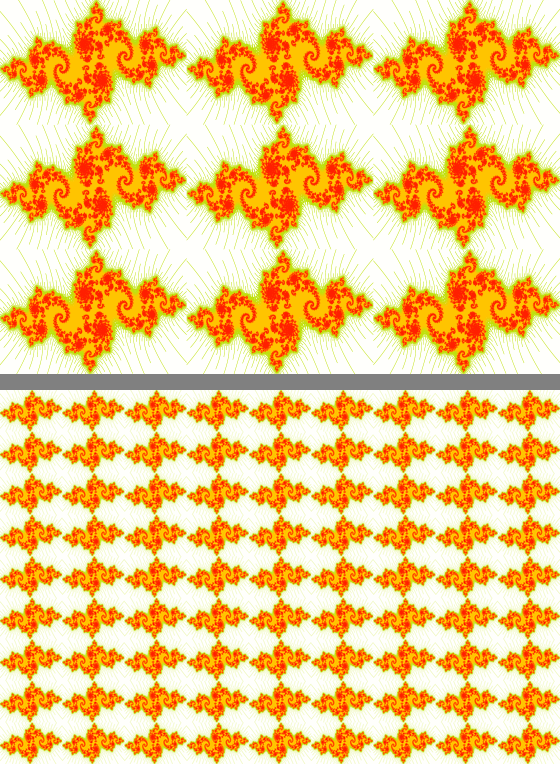
Top: one tile. Bottom: repeated 3 by 3.
Write a Shadertoy shader that draws this pattern.

```glsl
const vec2 REPEATS = vec2(3.0, 3.0);
const vec2 HALF_SPAN = vec2(1.545, 0.872);    // plane covered by one cell
const vec2 JULIA_C = vec2(-0.81, -0.1795);
const float ESCAPE_RADIUS = 100.0;
const int MAX_STEPS = 160;
const int SAMPLES = 3;

const vec3 PAPER = vec3(1.0, 1.0, 0.99);
const vec3 LIME = vec3(0.75, 0.88, 0.05);
const vec3 GOLD = vec3(1.0, 0.77, 0.0);
const vec3 ORANGE = vec3(1.0, 0.50, 0.0);
const vec3 RED = vec3(1.0, 0.12, 0.0);

vec2 complexSquare(vec2 z) {
    return vec2(z.x * z.x - z.y * z.y, 2.0 * z.x * z.y);
}

// Returns smooth escape time, distance to the set, distance to a hair
vec3 juliaField(vec2 z, vec2 c, float radius) {
    float slope = 1.0;
    float steps = 0.0;
    for (int i = 0; i < MAX_STEPS; i++) {
        if (dot(z, z) > radius * radius) break;
        slope = min(slope * 2.0 * length(z), 1e30);
        z = complexSquare(z) + c;
        steps += 1.0;
    }
    float size = max(length(z), 1.001);
    slope = max(slope, 1e-6);
    float escape = steps - log2(log(size) / log(radius));
    float setDistance = size * log(size) / slope;
    float hairDistance = abs(z.y) / slope;
    return vec3(escape, setDistance, hairDistance);
}

// Hairs follow the field lines and merge into a fringe near the set
float hairCoverage(float hairDistance, float escape) {
    float halfWidth = 0.0038 * (1.0 + 1.5 * smoothstep(8.0, 11.0, escape));
    float softness = 0.003;
    return 1.0 - smoothstep(halfWidth - softness, halfWidth + softness, hairDistance);
}

// Gold lobes heat up to orange and red along the spiral arms
vec3 emberColor(float setDistance, float escape) {
    float nearness = 1.0 - smoothstep(log(0.0008), log(0.014), log(setDistance + 1e-9));
    float age = smoothstep(32.0, 68.0, escape);
    float heat = 0.5 * (nearness + age);
    vec3 color = mix(GOLD, ORANGE, smoothstep(0.05, 0.45, heat));
    return mix(color, RED, smoothstep(0.4, 0.8, heat));
}

vec3 patternColor(vec2 uv) {
    vec2 cell = fract(uv * REPEATS);
    vec2 z = (2.0 * cell - 1.0) * HALF_SPAN;
    vec3 field = juliaField(z, JULIA_C, ESCAPE_RADIUS);
    vec3 outside = mix(PAPER, LIME, hairCoverage(field.z, field.x));
    float inside = smoothstep(11.0, 14.5, field.x);
    return mix(outside, emberColor(field.y, field.x), inside);
}

void mainImage(out vec4 fragColor, in vec2 fragCoord) {
    // Average a small grid of samples to smooth the fine filaments
    vec3 total = vec3(0.0);
    for (int j = 0; j < SAMPLES; j++) {
        for (int i = 0; i < SAMPLES; i++) {
            vec2 offset = (vec2(i, j) + 0.5) / float(SAMPLES) - 0.5;
            total += patternColor((fragCoord + offset) / iResolution.xy);
        }
    }
    fragColor = vec4(total / float(SAMPLES * SAMPLES), 1.0);
}
```
